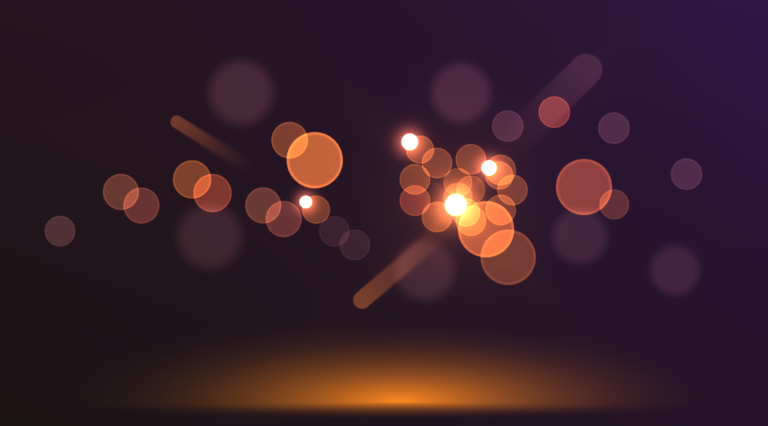
This background is drawn by a WebGL 2 fragment shader. Its source:

```glsl
#version 300 es
precision highp float;
// Warm bokeh lights over a dusky plum backdrop with an amber floor glow.
// Discs follow rings, waves and curves, added as light onto a four-corner
// gradient. Lengths are in canvas heights, origin at the lower left.

uniform vec2 u_resolution;
out vec4 fragColor;

const float TAU = 6.2831853;
const float DESIGN_ASPECT = 1.803;

const vec3 LOW_LEFT   = vec3(0.115, 0.080, 0.085);
const vec3 HIGH_LEFT  = vec3(0.145, 0.075, 0.120);
const vec3 LOW_RIGHT  = vec3(0.140, 0.070, 0.160);
const vec3 HIGH_RIGHT = vec3(0.190, 0.085, 0.270);

const vec3 AMBER = vec3(1.00, 0.50, 0.15);
const vec3 EMBER = vec3(1.00, 0.38, 0.18);
const vec3 MAUVE = vec3(1.00, 0.62, 0.60);
const vec3 FLOOR_GLOW = vec3(0.88, 0.46, 0.01);
const vec3 SPARK_WHITE = vec3(1.00, 0.94, 0.88);
const vec3 SPARK_HALO = vec3(0.85, 0.40, 0.24);

const vec2 CORE = vec2(1.070, 0.519);
const vec2 RING_CENTER = vec2(1.085, 0.554);
const vec2 RING_AXES = vec2(0.118, 0.073);
const vec2 FLOOR_CENTER = vec2(0.939, 0.058);

// Main lights: center, radius, strength; each has a dimmer companion.
const vec4 LIGHTS[3] = vec4[3](vec4(0.739, 0.624, 0.066, 0.70),
                               vec4(1.141, 0.462, 0.066, 0.58),
                               vec4(1.371, 0.561, 0.066, 0.46));
// Companion offset and radius.
const vec3 COMPANIONS[3] = vec3[3](vec3(-0.059, 0.047, 0.043),
                                   vec3(0.052, -0.066, 0.065),
                                   vec3(0.071, -0.041, 0.035));
// Sparks: center and radius.
const vec3 SPARKS[4] = vec3[4](vec3(0.962, 0.667, 0.021), vec3(1.148, 0.606, 0.019),
                               vec3(0.718, 0.526, 0.016), vec3(CORE, 0.027));

float pixel;  // size of one pixel in canvas heights

// Flat disc with a smooth edge and a slightly brighter rim.
float disc(vec2 p, vec2 center, float radius) {
    float d = length(p - center);
    float fill = 1.0 - smoothstep(radius - pixel, radius + pixel, d);
    return fill * (0.88 + 0.30 * smoothstep(0.86, 0.96, d / radius));
}

// Out-of-focus disc with a wide soft edge.
float ghost(vec2 p, vec2 center, float radius) {
    return 1.0 - smoothstep(0.62, 1.08, length(p - center) / radius);
}

// Round-ended beam that fades from head to tail.
float streak(vec2 p, vec2 head, vec2 tail, float width) {
    vec2 axis = tail - head;
    float t = clamp(dot(p - head, axis) / dot(axis, axis), 0.0, 1.0);
    float soft = pixel + 0.012 * t;
    float d = length(p - head - axis * t);
    return (1.0 - smoothstep(width - soft, width + soft, d)) * (1.0 - t);
}

vec3 backdrop(vec2 uv) {
    float across = pow(uv.x, 1.4);
    return mix(mix(LOW_LEFT, LOW_RIGHT, across), mix(HIGH_LEFT, HIGH_RIGHT, across), uv.y);
}

vec3 floorGlow(vec2 p) {
    vec2 q = p - FLOOR_CENTER;
    float d = length(q / vec2(0.80, q.y > 0.0 ? 0.20 : 0.045));
    float g = max(1.0 - d, 0.0);
    return FLOOR_GLOW * g * g;
}

vec3 coreHaze(vec2 p) {
    vec2 q = p - CORE;
    float d = length(q);
    float rays = pow(abs(sin(2.0 * atan(q.y, q.x + 1e-5))), 24.0) * exp(-3.5 * d);
    return AMBER * (0.09 * exp(-d * d / 0.035) + 0.32 * exp(-d * d / 0.004) + 0.04 * rays);
}

vec3 bokeh(vec2 p) {
    vec3 light = vec3(0.0);
    // Two rows of soft ghosts.
    for (int i = 0; i < 4; i++) {
        float k = float(i), radius = 0.088 - 0.007 * k;
        vec2 low = vec2(0.493 + 0.575 * k - 0.0704 * k * k, 0.445 - 0.08 * mod(k, 2.0));
        light += MAUVE * 0.11 * ghost(p, low, radius);
        if (i < 2) light += MAUVE * 0.13 * ghost(p, vec2(0.566 + 0.516 * k, 0.782), radius);
    }
    // Wave of paired discs on the left.
    for (int i = 0; i < 10; i++) {
        float k = float(i / 2), side = float(i % 2) * 2.0 - 1.0;
        vec2 c = vec2(0.141 + 0.167 * k, 0.502 - 0.063 * cos(0.785 + 1.31 * k));
        c += vec2(0.024, -0.016) * side * min(k, 1.0);
        float lit = sin(TAU * k / 8.0);
        vec3 tint = mix(MAUVE, side > 0.0 ? EMBER : AMBER, lit);
        light += tint * (0.10 + 0.30 * lit) * disc(p, c, 0.036 + 0.009 * lit);
    }
    // Curve of faint discs on the right, one of them red.
    for (int i = 0; i < 4; i++) {
        float k = float(i), red = float(i == 1);
        vec2 c = vec2(1.192 + 0.094 * k + 0.0153 * k * k, 0.704 + 0.068 * k - 0.0352 * k * k);
        light += mix(MAUVE * 0.17, EMBER * 0.38, red) * disc(p, c, 0.037);
    }
    // Oval ring around the core, with a tight inner knot.
    for (int i = 0; i < 9; i++) {
        float a = TAU * float(i) / 9.0;
        vec2 dir = vec2(cos(a), sin(a));
        light += (i == 5 ? EMBER : AMBER) * 0.33 * disc(p, RING_CENTER + RING_AXES * dir, 0.036);
        if (i % 3 == 0) light += AMBER * 0.25 * disc(p, RING_CENTER + 0.02 * dir, 0.034);
    }
    for (int i = 0; i < 3; i++) {
        vec4 l = LIGHTS[i];
        vec3 c = COMPANIONS[i];
        light += mix(AMBER, EMBER, 0.3 * float(i)) * l.w * disc(p, l.xy, l.z);
        light += AMBER * 0.55 * l.w * disc(p, l.xy + c.xy, c.z);
    }
    return light;
}

vec3 sparks(vec2 p) {
    vec3 light = vec3(0.0);
    for (int i = 0; i < 4; i++) {
        vec3 s = SPARKS[i];
        float d = length(p - s.xy) / s.z;
        light += SPARK_WHITE * (1.0 - smoothstep(0.7, 1.1, d)) + SPARK_HALO * exp(-0.45 * d * d);
        light += AMBER * 0.35 * disc(p, s.xy + vec2(0.024, -0.018), 0.033);
    }
    return light;
}

void main() {
    pixel = 1.0 / u_resolution.y;
    vec2 p = (gl_FragCoord.xy - 0.5 * u_resolution) * pixel + 0.5 * vec2(DESIGN_ASPECT, 1.0);
    vec3 color = backdrop(gl_FragCoord.xy / u_resolution) + floorGlow(p) + coreHaze(p);
    color += AMBER * 0.30 * streak(p, vec2(0.415, 0.714), vec2(0.587, 0.606), 0.015);
    color += AMBER * 0.32 * streak(p, vec2(0.850, 0.296), vec2(1.056, 0.472), 0.021);
    color += MAUVE * 0.12 * streak(p, vec2(1.376, 0.836), vec2(1.197, 0.660), 0.038);
    color += bokeh(p) + sparks(p);
    fragColor = vec4(min(color, 1.0), 1.0);
}
```
